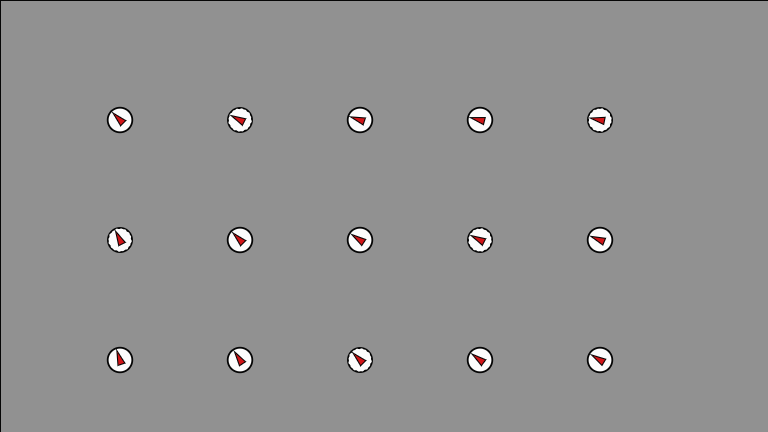
This pattern is drawn by a Shadertoy shader. Its source:

```glsl
// A five by three grid of small white dials on flat grey, each with a red
// needle aimed at the top left corner. Dials come from a clamped repeat,
// needles from half planes; layered sines roughen some of the rims.

const vec2 GRID = vec2(5.0, 3.0);
const float CELLS_HIGH = 3.6;      // canvas height in cells
const float DIAL_RADIUS = 0.110;
const float RIM_WIDTH = 0.015;
const float EDGE_WIDTH = 0.0083;

const vec3 GREY = vec3(0.57);
const vec3 WHITE = vec3(0.99);
const vec3 INK = vec3(0.02);
const vec3 RED = vec3(0.82, 0.08, 0.09);

// Coverage of the inside of a signed distance, one pixel soft.
float fill(float dist, float pixel) {
    return clamp(0.5 - dist / pixel, 0.0, 1.0);
}

// Isosceles triangle along aim: tip ahead of the centre, base behind it.
float needleDistance(vec2 p, vec2 aim, float tip, float base, float halfWidth) {
    float along = dot(p, aim);
    float across = abs(dot(p, vec2(-aim.y, aim.x)));
    vec2 sideNormal = normalize(vec2(halfWidth, tip + base));
    float side = dot(vec2(along - tip, across), sideNormal);
    return max(side, -along - base);
}

// Every third dial along the diagonals has a worn rim.
float rimWear(vec2 id) {
    return 1.0 - step(0.5, mod(id.x + id.y, 3.0));
}

// Small uneven ripple around the rim.
float rimRipple(float angle, vec2 id) {
    float phase = dot(id, vec2(1.7, 2.3));
    return 0.6 * sin(16.0 * angle + phase) + 0.4 * sin(9.0 * angle - phase);
}

vec3 drawDial(vec3 color, vec2 p, vec2 id, float pixel) {
    // Disc and rim
    float wear = rimWear(id);
    float ripple = rimRipple(atan(p.y, p.x), id);
    float disc = length(p) - DIAL_RADIUS + wear * 0.002;
    float rim = RIM_WIDTH * (1.0 - wear * (0.12 + 0.25 * ripple));
    color = mix(color, INK, fill(disc, pixel));
    color = mix(color, WHITE, fill(disc + rim, pixel));

    // Needle with a dark outline
    float needle = needleDistance(p, -normalize(id), 0.100, 0.042, 0.036);
    color = mix(color, INK, fill(needle, pixel));
    return mix(color, RED, fill(needle + 0.009, pixel));
}

void mainImage(out vec4 fragColor, in vec2 fragCoord) {
    // Cell units measured from the top left corner
    float pixel = CELLS_HIGH / iResolution.y;
    vec2 p = vec2(fragCoord.x, iResolution.y - fragCoord.y) * pixel;

    // Nearest dial in the limited grid
    vec2 id = clamp(floor(p + 0.5), vec2(1.0), GRID);
    vec3 color = drawDial(GREY, p - id, id, pixel);

    // Thin line along the top and left edges
    float edge = min(p.x, p.y) - EDGE_WIDTH;
    color = mix(color, INK, fill(edge, pixel));

    fragColor = vec4(color, 1.0);
}
```
